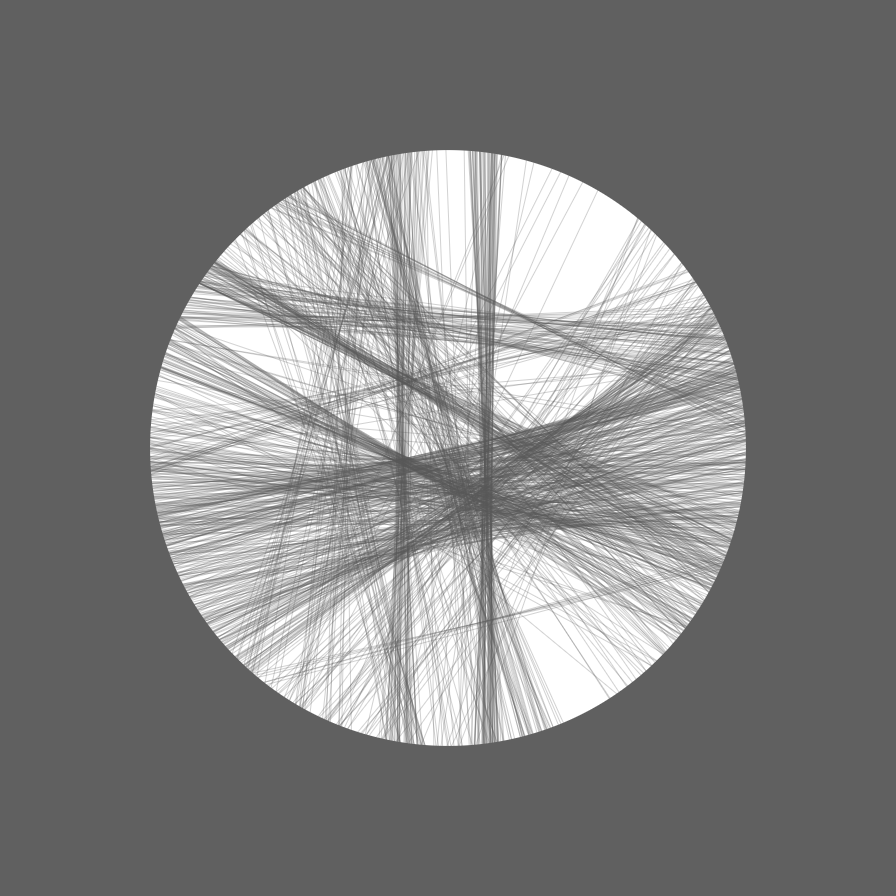
A WebGL 1 fragment shader for this background:

```glsl
precision highp float;

uniform vec2 u_resolution;

vec2 hash2(vec2 p) {
  return fract(sin(vec2(dot(p, vec2(12.99, 78.23)), dot(p, vec2(39.35, 11.14)))) * 43758.55);
}

// Light left after straight threads that each cross both gates (segments xy to zw).
float bundle(vec2 p, vec4 gateA, vec4 gateB, float count, float seed) {
  float pixel = 1.0 / min(u_resolution.x, u_resolution.y);
  float halfWidth = max(0.0005, 0.5 * pixel);
  float ink = 0.3 * min(1.0, 0.001 / pixel);
  float light = 1.0;
  for (int i = 0; i < 360; i++) {
    if (float(i) >= count) break;
    vec2 pick = hash2(vec2(float(i) + 1.0, seed));
    // Crowd the threads toward the ends of each gate.
    pick = mix(pick, 0.5 - 0.5 * cos(3.14159 * pick), 0.5);
    vec2 a = mix(gateA.xy, gateA.zw, pick.x);
    vec2 b = mix(gateB.xy, gateB.zw, pick.y);
    vec2 along = normalize(b - a);
    float dist = abs(dot(p - a, vec2(-along.y, along.x)));
    light *= 1.0 - ink * clamp(0.5 + (halfWidth - dist) / pixel, 0.0, 1.0);
  }
  return light;
}

float threads(vec2 p) {
  // Broad central band, with a denser upper rim
  float light = bundle(p, vec4(0.449, 0.488, 0.449, 0.375), vec4(0.638, 0.534, 0.638, 0.411), 360.0, 1.0);
  light *= bundle(p, vec4(0.449, 0.488, 0.449, 0.470), vec4(0.638, 0.536, 0.638, 0.520), 25.0, 16.0);

  // Upright strands
  light *= bundle(p, vec4(0.533, 0.648, 0.552, 0.648), vec4(0.537, 0.400, 0.549, 0.400), 54.0, 2.0);
  light *= bundle(p, vec4(0.442, 0.590, 0.462, 0.590), vec4(0.439, 0.385, 0.457, 0.385), 42.0, 3.0);

  // Strands falling from the left, pinched and then fanning out
  light *= bundle(p, vec4(0.234, 0.713, 0.234, 0.678), vec4(0.449, 0.584, 0.449, 0.573), 48.0, 4.0);
  light *= bundle(p, vec4(0.195, 0.651, 0.195, 0.581), vec4(0.449, 0.492, 0.449, 0.481), 60.0, 5.0);

  // Shallow strands across the upper half
  light *= bundle(p, vec4(0.312, 0.684, 0.312, 0.635), vec4(0.573, 0.649, 0.573, 0.611), 64.0, 6.0);
  light *= bundle(p, vec4(0.534, 0.673, 0.534, 0.668), vec4(0.612, 0.637, 0.612, 0.631), 12.0, 7.0);
  light *= bundle(p, vec4(0.230, 0.535, 0.230, 0.490), vec4(0.449, 0.581, 0.449, 0.570), 16.0, 8.0);

  // Steep diagonal fans
  light *= bundle(p, vec4(0.345, 0.805, 0.440, 0.805), vec4(0.525, 0.350, 0.558, 0.350), 46.0, 9.0);
  light *= bundle(p, vec4(0.247, 0.694, 0.345, 0.785), vec4(0.547, 0.414, 0.665, 0.479), 64.0, 10.0);
  light *= bundle(p, vec4(0.710, 0.753, 0.800, 0.640), vec4(0.490, 0.427, 0.610, 0.388), 48.0, 11.0);
  light *= bundle(p, vec4(0.380, 0.805, 0.462, 0.805), vec4(0.306, 0.414, 0.390, 0.414), 32.0, 12.0);

  // Sparse strands in the lower half
  light *= bundle(p, vec4(0.456, 0.388, 0.540, 0.388), vec4(0.482, 0.180, 0.553, 0.180), 32.0, 13.0);
  light *= bundle(p, vec4(0.332, 0.544, 0.390, 0.544), vec4(0.430, 0.180, 0.471, 0.180), 25.0, 14.0);
  light *= bundle(p, vec4(0.286, 0.251, 0.286, 0.232), vec4(0.664, 0.345, 0.664, 0.332), 6.0, 15.0);

  // Stray threads at the left and the upper right
  light *= bundle(p, vec4(0.190, 0.640, 0.180, 0.470), vec4(0.449, 0.580, 0.449, 0.400), 36.0, 17.0);
  light *= bundle(p, vec4(0.560, 0.830, 0.690, 0.790), vec4(0.410, 0.450, 0.500, 0.400), 9.0, 18.0);
  return light;
}

void main() {
  float size = min(u_resolution.x, u_resolution.y);
  vec2 p = (gl_FragCoord.xy - 0.5 * u_resolution) / size + 0.5;
  vec3 slate = vec3(0.376);
  vec3 color = slate;

  // White disc that holds the threads
  float disc = clamp(0.5 + (0.3325 - length(p - 0.5)) * size, 0.0, 1.0);
  if (disc > 0.0) {
    vec3 woven = mix(vec3(0.34), vec3(1.0), threads(p));
    color = mix(slate, woven, disc);
  }
  gl_FragColor = vec4(color, 1.0);
}
```
